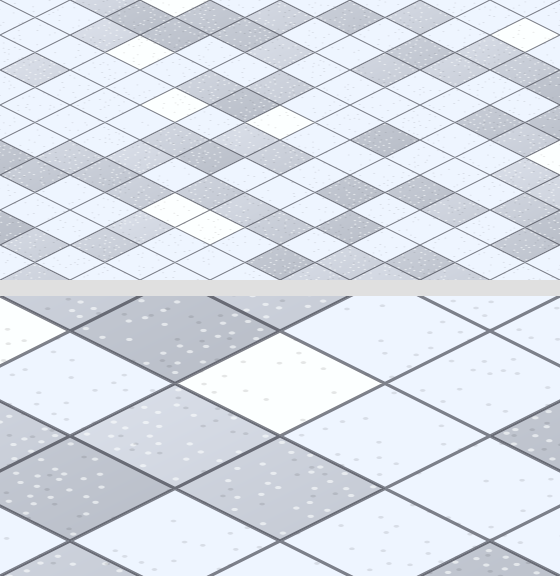
Top: the whole. Bottom: its middle third, enlarged.
Write a Shadertoy shader that draws this pattern.

```glsl
// Flattened diamond tiles in pale blue and grey, with thin dark joints and fine flecks.

const vec2 REPEATS = vec2(4.0, 8.0);   // tiles per canvas height, along x and y
const float JOINT_WIDTH = 0.0038;
const float FLECK_GRID = 7.0;          // fleck slots along each tile edge

const vec3 PALE = vec3(0.935, 0.96, 1.0);
const vec3 WHITE = vec3(0.99, 1.0, 1.0);
const vec3 LIGHT_GREY = vec3(0.84, 0.86, 0.90);
const vec3 DARK_GREY = vec3(0.735, 0.755, 0.795);
const vec3 JOINT = vec3(0.39, 0.40, 0.44);

float hash(vec2 p, float seed) {
    vec3 q = fract(vec3(p.xyx + seed) * vec3(0.1031, 0.1030, 0.0973));
    q += dot(q, q.yzx + 33.33);
    return fract((q.x + q.y) * q.z);
}

float valueNoise(vec2 p, float seed) {
    vec2 i = floor(p), f = fract(p);
    f = f * f * (3.0 - 2.0 * f);
    float low = mix(hash(i, seed), hash(i + vec2(1, 0), seed), f.x);
    float high = mix(hash(i + vec2(0, 1), seed), hash(i + 1.0, seed), f.x);
    return mix(low, high, f.y);
}

// 1 for a grey tile; greys gather in loose clusters
float greyTile(vec2 tile, float seed) {
    float chance = 0.09 + 0.52 * valueNoise(tile * 0.45, seed + 5.0);
    return step(hash(tile, seed), chance);
}

vec3 tileColour(vec2 tile, vec2 local, float grey, float seed) {
    float tone = hash(tile, seed + 11.0);
    vec3 plain = mix(PALE, WHITE, step(hash(tile, seed + 23.0), 0.11));
    vec3 shaded = mix(LIGHT_GREY, DARK_GREY, tone);
    shaded += 0.025 * (0.5 - local.x);
    return mix(plain, shaded, grey);
}

// Coverage of one jittered fleck per slot, keeping a share of the slots
float flecks(vec2 p, float share, float radius, float blur, float seed) {
    vec2 slot = floor(p * FLECK_GRID);
    vec2 jitter = vec2(hash(slot, seed), hash(slot, seed + 7.0));
    vec2 centre = (slot + mix(vec2(0.25), vec2(0.75), jitter)) / FLECK_GRID;
    float dist = length(p - centre);
    float present = step(hash(slot, seed + 13.0), share);
    return present * (1.0 - smoothstep(radius - blur, radius + blur, dist));
}

// Distance to the nearest joint, in canvas heights
float jointDistance(vec2 p) {
    vec2 edge = 0.5 - abs(fract(p) - 0.5);
    return min(edge.x, edge.y) / length(REPEATS);
}

void mainImage(out vec4 fragColor, in vec2 fragCoord) {
    float pixel = 1.0 / iResolution.y;
    vec2 canvas = fragCoord * pixel;

    // Skewed axes: whole numbers fall on the joints
    vec2 scaled = canvas * REPEATS;
    vec2 p = vec2(scaled.x - scaled.y, scaled.x + scaled.y);
    vec2 tile = floor(p);
    float grey = greyTile(tile, 41.0);
    vec3 colour = tileColour(tile, fract(p), grey, 41.0);

    // Flecks: white on grey tiles, faint grey on all
    float blur = 6.0 * pixel;
    float brightFleck = flecks(p, 0.55, 0.021, blur, 61.0);
    float darkFleck = flecks(p + 0.37, 0.32, 0.018, blur, 83.0);
    colour = mix(colour, WHITE, 0.60 * grey * brightFleck);
    colour = mix(colour, colour * 0.85, 0.65 * darkFleck);

    // Joints, a little stronger beside grey tiles
    float dist = jointDistance(p);
    float halfWidth = 0.5 * JOINT_WIDTH;
    float joint = 1.0 - smoothstep(halfWidth - 0.6 * pixel, halfWidth + 0.6 * pixel, dist);
    colour = mix(colour, JOINT, joint * mix(0.82, 0.95, grey));

    fragColor = vec4(colour, 1.0);
}
```
